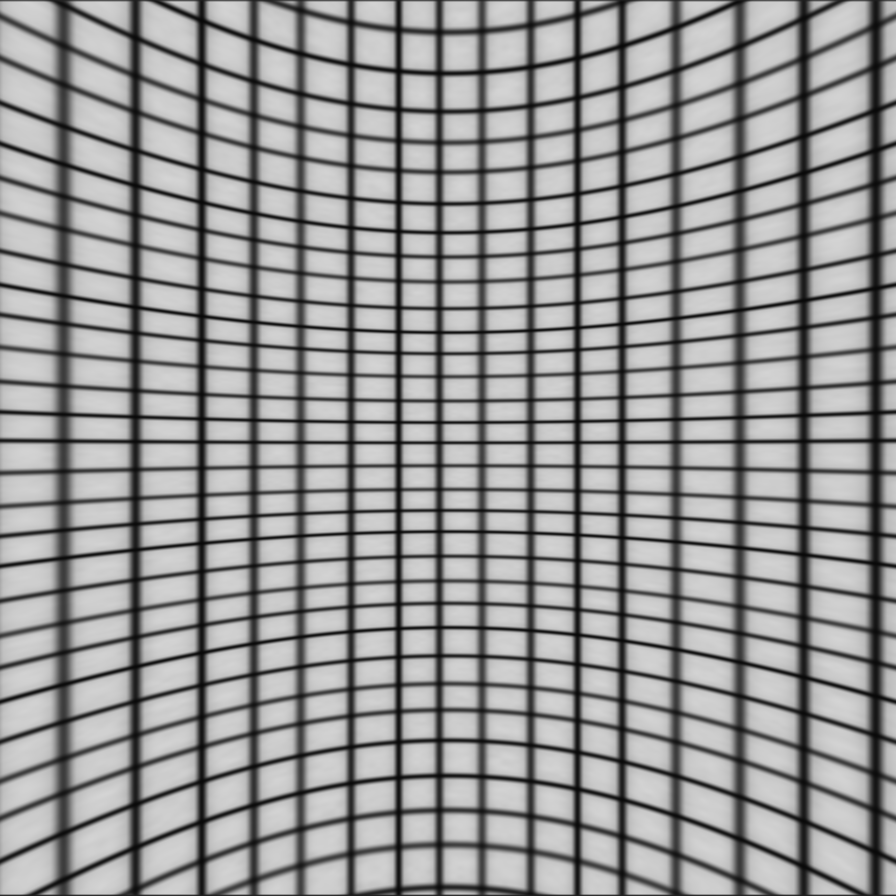
A Shadertoy shader for this pattern:

```glsl
// A grid of dark soft lines on light grey, seen from inside a sphere.
// Each pixel becomes longitude and latitude; the nearest line in each
// direction gets a slow beat in position, sharpness and darkness.

const float PI = 3.14159265;

float hash(vec2 p) {
    vec3 q = fract(vec3(p.xyx) * 0.1031);
    q += dot(q, q.yzx + 33.33);
    return fract((q.x + q.y) * q.z);
}

float valueNoise(vec2 p) {
    vec2 cell = floor(p), f = fract(p);
    f = f * f * (3.0 - 2.0 * f);
    return mix(mix(hash(cell), hash(cell + vec2(1, 0)), f.x),
               mix(hash(cell + vec2(0, 1)), hash(cell + vec2(1, 1)), f.x), f.y);
}

// Ink of the line nearest to t, with one line per unit.
// drift and focus are waves over the line index: x = rate, y = index of a peak.
// width runs from blurred (x) to crisp (y) lines.
float lineInk(float t, float shift, vec2 drift, vec2 focus, vec2 width, float halo) {
    float index = round(t - shift);
    float offset = 0.06 * cos(drift.x * (index - drift.y));
    float crisp = cos(focus.x * (index - focus.y));
    float d = abs(t - shift - index - offset);
    float w = max(mix(width.x, width.y, 0.5 + 0.5 * crisp), 0.8 * fwidth(t));
    float core = (0.83 + 0.12 * crisp) * exp(-d * d / (w * w));
    return max(core, halo * exp(-d * d / 0.036));
}

void mainImage(out vec4 fragColor, in vec2 fragCoord) {
    vec2 p = (2.0 * fragCoord - iResolution.xy) / iResolution.y;

    // Direction on the sphere: 64 meridians around, 64 parallels pole to pole
    float longitude = atan(p.x) * 32.0 / PI;
    float latitude = atan(p.y / sqrt(1.0 + p.x * p.x)) * 64.0 / PI;

    float columns = lineInk(longitude, -0.175, vec2(1.713, 6.2), vec2(1.46, -1.0),
                            vec2(0.118, 0.09), 0.16);
    float rows = lineInk(latitude, 0.18, vec2(1.667, 11.115), vec2(1.43, 0.6),
                         vec2(0.1, 0.082), 0.08);

    // Faint sideways smudges in the light cells
    vec2 grid = vec2(longitude, latitude) + 40.0;
    float smudge = valueNoise(grid * vec2(3.0, 5.0)) - 0.5
                 + 0.6 * (valueNoise(grid * vec2(7.0, 9.0)) - 0.5);
    float tone = 0.812 + 0.028 * smudge;

    // Crossing lines darken each other
    tone = mix(0.03, tone, (1.0 - columns) * (1.0 - rows));

    // Thin dark seam along the top and bottom, heavier below
    float seam = 1.0 - smoothstep(0.001, 0.005, 1.0 - abs(p.y));
    tone = mix(tone, 0.12, seam * (p.y < 0.0 ? 0.9 : 0.7));

    fragColor = vec4(vec3(tone), 1.0);
}
```
